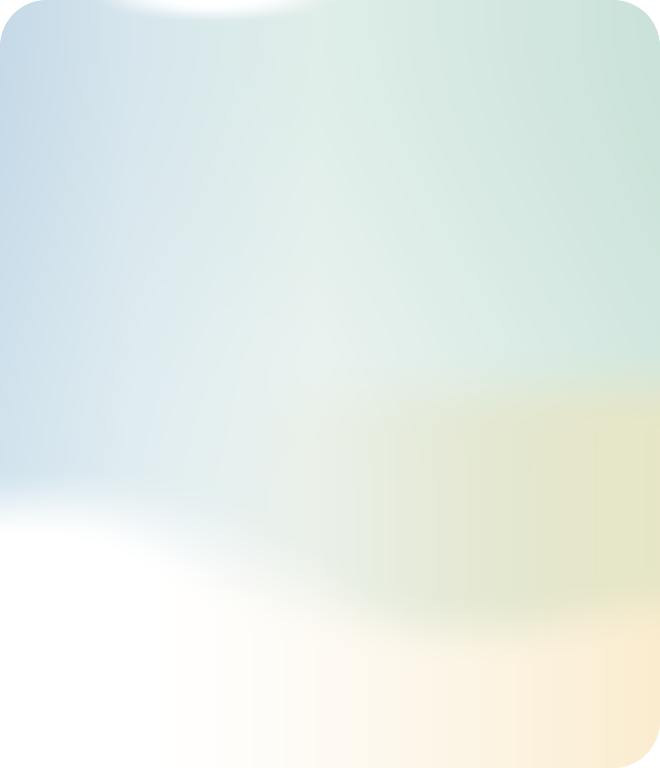
Give the GLSL for this background, as a WebGL 1 fragment shader.

```glsl
precision highp float;
// Soft pastel card: blue to mint haze over white, with a warm cream glow at lower right.

uniform vec2 u_resolution;

const vec3 WHITE = vec3(1.0);
const vec3 CREAM = vec3(0.98, 0.925, 0.81);
const vec3 STRAW = vec3(0.905, 0.90, 0.78);

// Four-stop horizontal gradient
vec3 ramp(float x, vec3 a, vec3 b, vec3 c, vec3 d) {
  vec3 color = mix(a, b, clamp(x / 0.2, 0.0, 1.0));
  color = mix(color, c, clamp((x - 0.2) / 0.28, 0.0, 1.0));
  return mix(color, d, clamp((x - 0.48) / 0.52, 0.0, 1.0));
}

// Blue to mint haze, paler toward its lower side
vec3 coolHaze(vec2 uv) {
  vec3 upper = ramp(uv.x, vec3(0.77, 0.85, 0.905), vec3(0.84, 0.90, 0.928),
                    vec3(0.875, 0.932, 0.912), vec3(0.79, 0.885, 0.85));
  vec3 lower = ramp(uv.x, vec3(0.82, 0.888, 0.93), vec3(0.878, 0.928, 0.942),
                    vec3(0.925, 0.955, 0.945), vec3(0.83, 0.91, 0.88));
  return mix(lower, upper, smoothstep(0.35, 0.98, uv.y));
}

// Height of the haze's curved lower edge
float hazeEdge(float x) {
  return 0.345 - 0.165 * smoothstep(0.08, 0.68, x)
               + 0.03 * smoothstep(0.75, 1.0, x);
}

// Elliptical glow, 1 at the center and 0 at the radii
float glow(vec2 uv, vec2 center, vec2 radii) {
  return 1.0 - smoothstep(0.3, 1.0, length((uv - center) / radii));
}

float roundedBox(vec2 p, vec2 halfSize, float radius) {
  vec2 q = abs(p) - halfSize + radius;
  return length(max(q, 0.0)) + min(max(q.x, q.y), 0.0) - radius;
}

void main() {
  vec2 uv = gl_FragCoord.xy / u_resolution;

  // White floor warming to cream
  float warmth = pow(clamp((uv.x - 0.22) / 0.78, 0.0, 1.0), 1.3);
  vec3 color = mix(WHITE, CREAM, warmth);

  // Haze tinted by a straw glow on the right
  float strawRise = 1.0 - smoothstep(0.44, 0.56, uv.y + 0.03 * (1.0 - uv.x));
  float straw = smoothstep(0.25, 1.05, uv.x) * strawRise;
  vec3 haze = mix(coolHaze(uv), STRAW, straw);

  // Blurred lower edge, softest left of center
  float bend = (uv.x - 0.35) / 0.15;
  float blur = 0.05 + 0.04 * exp(-bend * bend);
  float edge = hazeEdge(uv.x);
  color = mix(color, haze, smoothstep(edge - blur, edge + blur, uv.y));

  // White light at the top
  color = mix(color, WHITE, glow(uv, vec2(0.325, 1.005), vec2(0.2, 0.036)));

  // Rounded card corners
  vec2 halfSize = 0.5 * vec2(u_resolution.x / u_resolution.y, 1.0);
  vec2 p = gl_FragCoord.xy / u_resolution.y - halfSize;
  float corner = roundedBox(p, halfSize, 0.061);
  float pixel = 1.0 / u_resolution.y;
  color = mix(color, WHITE, smoothstep(-0.5 * pixel, 0.5 * pixel, corner));

  gl_FragColor = vec4(color, 1.0);
}
```
